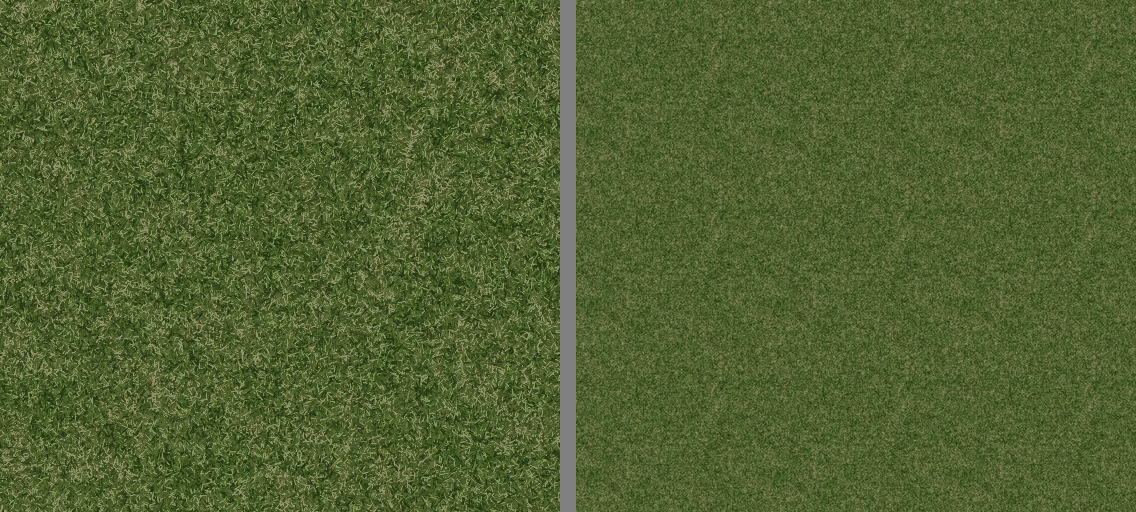
Left: one tile. Right: repeated 3 by 3.
This texture is drawn by a WebGL 2 fragment shader. Its source:

```glsl
#version 300 es
precision highp float;
precision highp int;

uniform vec2 u_resolution;
out vec4 fragColor;

const vec2 CELLS = vec2(128.0, 117.0);
const int LAYERS = 10;
const float PI = 3.14159;

// Integer hash giving three values in 0..1
vec3 hash3(vec2 cell, float seed) {
    uvec3 v = uvec3(ivec3(vec3(cell, seed))) * 1664525u + 1013904223u;
    v.x += v.y * v.z; v.y += v.z * v.x; v.z += v.x * v.y;
    v ^= v >> 16u;
    v.x += v.y * v.z; v.y += v.z * v.x; v.z += v.x * v.y;
    return vec3(v >> 8u) / 16777216.0;
}

float cornerSlope(vec2 corner, vec2 offset, vec2 period, float seed) {
    float angle = 2.0 * PI * hash3(mod(corner, period), seed).x;
    return dot(vec2(cos(angle), sin(angle)), offset);
}

// Gradient noise that wraps after a whole number of cells
float wrapNoise(vec2 uv, vec2 period, float seed) {
    vec2 p = uv * period;
    vec2 i = floor(p);
    vec2 f = p - i;
    vec2 s = f * f * f * (f * (f * 6.0 - 15.0) + 10.0);
    vec2 e = vec2(1.0, 0.0);
    float low = mix(cornerSlope(i, f, period, seed),
                    cornerSlope(i + e.xy, f - e.xy, period, seed), s.x);
    float high = mix(cornerSlope(i + e.yx, f - e.yx, period, seed),
                     cornerSlope(i + e.xx, f - e.xx, period, seed), s.x);
    return mix(low, high, s.y);
}

float ramp(float low, float high, float value) {
    return clamp((value - low) / (high - low), 0.0, 1.0);
}

// Grass colours from deep shade to dry tips, spaced by their share
vec3 grassRamp(float tone) {
    vec3 c = mix(vec3(0.15, 0.205, 0.075), vec3(0.235, 0.315, 0.125), ramp(0.0, 0.24, tone));
    c = mix(c, vec3(0.31, 0.38, 0.165), ramp(0.28, 0.50, tone));
    c = mix(c, vec3(0.36, 0.415, 0.225), ramp(0.52, 0.68, tone));
    c = mix(c, vec3(0.41, 0.47, 0.255), ramp(0.68, 0.83, tone));
    return mix(c, vec3(0.55, 0.59, 0.41), ramp(0.83, 1.0, tone));
}

// Distance to a bent, tapering blade centred on the origin
float bladeDistance(vec2 p, float angle, float halfLength, float halfWidth, float bend) {
    vec2 axis = vec2(cos(angle), sin(angle));
    vec2 q = vec2(dot(p, axis), dot(p, vec2(-axis.y, axis.x)));
    float along = clamp(q.x / halfLength, -1.0, 1.0);
    q.y += bend * (along * along - 0.4);
    float taper = halfWidth * (0.85 - 0.3 * along);
    return length(vec2(q.x - along * halfLength, q.y)) - taper;
}

// Paints one layer of scattered blades over a (tone, hue) pair
vec2 paintLayer(vec2 surface, vec2 uv, float layer, float pixel, float lightness, float freshness) {
    vec2 p = uv * CELLS + vec2(0.37, 0.61) * layer;
    vec2 base = floor(p);
    for (int y = -1; y <= 1; y++) {
        for (int x = -1; x <= 1; x++) {
            vec2 cell = base + vec2(x, y);
            vec3 place = hash3(mod(cell, CELLS), layer);
            vec3 look = hash3(mod(cell, CELLS), layer + 40.0);
            float angle = PI * (0.5 + 0.95 * (place.z - 0.5));
            float halfLength = mix(0.3, 0.85, look.x);
            float bend = 0.16 * (fract(look.x * 37.0) - 0.5);
            float d = bladeDistance(p - cell - place.xy, angle, halfLength, 0.14, bend);

            // Soft shade beside the blade, then the blade itself
            float shade = 1.0 - smoothstep(0.0, 0.2, d);
            surface.x = mix(surface.x, 0.05, 0.22 * shade);
            float cover = 1.0 - smoothstep(-0.6 * pixel, 0.6 * pixel, d);
            vec2 blade = vec2(mix(0.06, 1.14, look.y) + lightness, look.z - 0.5 + freshness);
            surface = mix(surface, blade, cover);
        }
    }
    return surface;
}

void main() {
    vec2 uv = gl_FragCoord.xy / u_resolution;
    float pixel = CELLS.x / u_resolution.x;

    // Broad patches, small clumps and sparse dry tufts
    float broad = wrapNoise(uv, vec2(6.0, 5.0), 101.0);
    float clump = wrapNoise(uv, vec2(17.0, 15.0), 102.0);
    float tuft = wrapNoise(uv, vec2(38.0, 35.0), 103.0);
    float lightness = 0.08 * broad + 0.12 * clump + 0.14 * tuft
                    + 0.2 * smoothstep(0.4, 0.6, tuft);
    float freshness = -0.35 * broad - 0.45 * clump - 0.3 * tuft;

    vec2 surface = vec2(0.05, freshness);
    for (int i = 0; i < LAYERS; i++) {
        surface = paintLayer(surface, uv, float(i), pixel, lightness, freshness);
    }

    // Contrast, then a tint between straw and fresh green
    float tone = clamp(0.5 + 1.4 * (surface.x - 0.49), 0.0, 1.0);
    vec3 tint = 1.0 + clamp(surface.y, -0.8, 0.8) * vec3(-0.15, 0.02, -0.15);
    fragColor = vec4(grassRamp(tone) * tint, 1.0);
}
```
